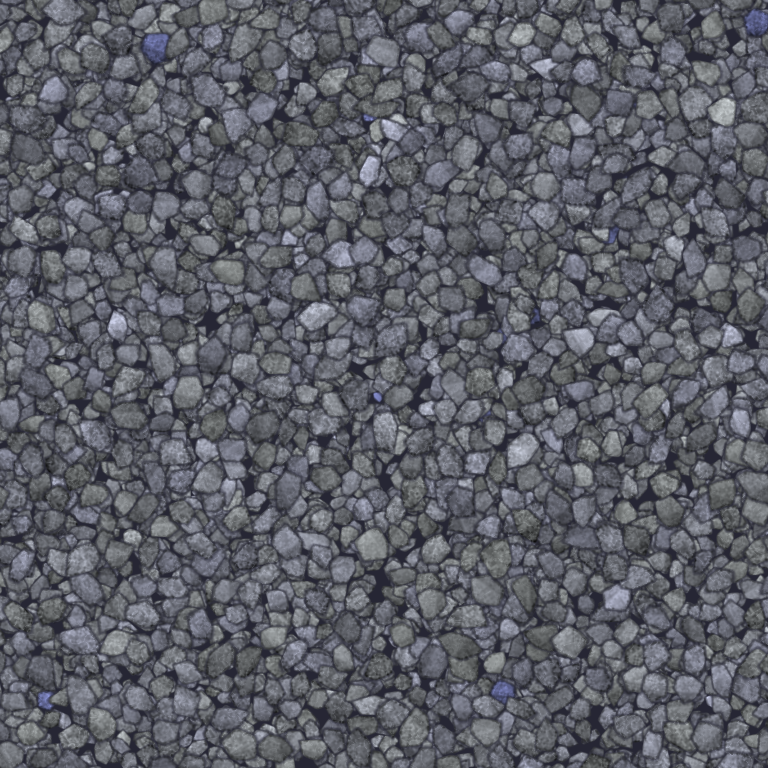
Reproduce this texture procedurally as a three.js fragment shader.

```glsl
varying vec2 vUv;

vec3 hash3(vec2 p) {
  vec3 q = fract(p.xyx * vec3(0.1031, 0.1030, 0.0973));
  q += dot(q, q.yxz + 33.33);
  return fract((q.xxy + q.yzz) * q.zyx);
}

float noise(vec2 p) {
  vec2 i = floor(p), f = fract(p);
  f = f * f * (3.0 - 2.0 * f);
  return mix(mix(hash3(i).x, hash3(i + vec2(1, 0)).x, f.x),
             mix(hash3(i + vec2(0, 1)).x, hash3(i + 1.0).x, f.x), f.y);
}

mat2 rotation(float a) {
  return mat2(cos(a), -sin(a), sin(a), cos(a));
}

// Rounded irregular polygon; negative inside
float stoneDistance(vec2 p, vec2 id, float radius) {
  float sum = 0.0;
  for (int i = 0; i < 6; i++) {
    vec3 h = hash3(id + float(i) * 17.3);
    float a = (float(i) + 0.75 * h.x) * 1.0472;
    float side = dot(p, vec2(cos(a), sin(a))) / (radius * mix(0.8, 1.15, h.y));
    sum += pow(max(side, 0.0), 12.0);
  }
  return (pow(sum + 1e-9, 1.0 / 12.0) - 1.0) * radius;
}

// Mineral speckle with thin, warped pale scratches
float mineralGrain(vec2 uv) {
  float speckle = noise(rotation(0.6) * uv * 340.0) - 0.5;
  float mottle = noise(rotation(1.1) * uv * 130.0 + 7.0) - 0.5;
  vec2 warp = vec2(noise(uv * 170.0 + 3.0), noise(uv * 170.0 + 90.0));
  float vein = 1.0 - abs(2.0 * noise(rotation(0.4) * uv * 130.0 + 1.6 * warp) - 1.0);
  return 0.19 * speckle + 0.09 * mottle + 0.09 * (pow(vein, 5.0) - 0.2);
}

vec3 stoneColor(vec2 p, float d, vec2 id, float grain) {
  vec3 h = hash3(id + 71.7), k = hash3(id + 139.1);
  float tone = mix(0.38, 0.55, h.x) + 0.15 * smoothstep(0.86, 1.0, h.y);
  vec3 tint = mix(vec3(0.97, 1.0, 1.0), vec3(0.96, 0.98, 1.11), h.z);
  tint = mix(tint, vec3(0.85, 0.9, 1.3), step(0.997, k.x));

  // Tilted top, one darker facet and a worn rim
  float facetAngle = 6.2832 * k.y;
  float facet = dot(p, vec2(cos(facetAngle), sin(facetAngle)));
  float shade = 1.0 + 0.2 * p.y - 0.06 * p.x;
  shade *= 1.0 - 0.17 * smoothstep(0.08, 0.2, facet + 0.25 * grain);
  shade *= mix(0.66, 1.0, smoothstep(0.0, 0.11, -d + 0.3 * grain));
  return tint * (tone * shade + grain * mix(0.5, 1.2, k.z));
}

void main() {
  vec3 gap = vec3(0.15, 0.15, 0.205);
  vec3 color = gap;
  float grain = mineralGrain(vUv);

  // Small stones lie below, larger and sparser ones on top
  for (int layer = 0; layer < 4; layer++) {
    float level = float(layer);
    float cells = 40.0 - 4.5 * level;
    vec2 grid = rotation(0.5 * level) * vUv * cells + 40.0;
    float blur = cells * 0.0013;
    for (int y = 1; y >= -1; y--) {
      for (int x = -1; x <= 1; x++) {
        vec2 cell = floor(grid) + vec2(x, y);
        vec2 id = cell + 157.0 * level + 5.0;
        vec3 h = hash3(id), k = hash3(id + 211.3);
        if (k.x > 1.0 - 0.17 * level) continue;

        // Offset is turned back so that light always falls from above
        vec2 p = grid - cell - 0.5 - 0.6 * (h.xy - 0.5);
        p = rotation(-0.5 * level) * p;
        float stretch = mix(1.0, 1.28, k.y);
        vec2 q = rotation(6.2832 * h.z) * p * vec2(stretch, 1.0 / stretch);
        float d = stoneDistance(q, id, mix(0.38, 0.54, k.z));
        d += 0.12 * grain;

        // Contact shadow, then the stone itself
        color = mix(gap, color, mix(0.35, 1.0, smoothstep(0.0, 0.13, d)));
        color = mix(color, stoneColor(p, d, id, grain), smoothstep(blur, -blur, d));
      }
    }
  }
  gl_FragColor = vec4(color, 1.0);
}
```
